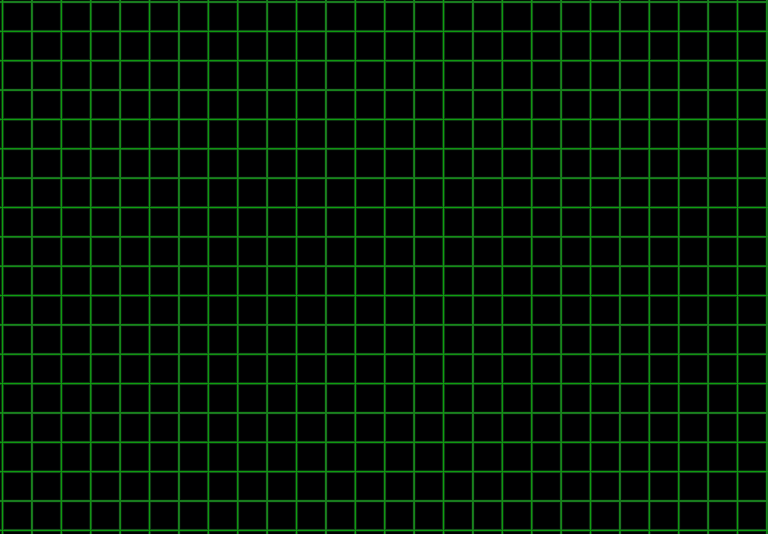
Write a WebGL 1 fragment shader that draws this pattern.

```glsl
precision highp float;
// Thin, softly glowing green square grid on black.

uniform vec2 u_resolution;

// Lengths are fractions of the canvas width.
#define CELL vec2(0.03828, 0.03822)
#define FIRST_LINE vec2(0.0033, 0.0026)
#define LINE_SIGMA 0.00084
#define LINE_PEAK 0.68
#define BACKGROUND vec3(0.0, 0.0, 0.005)
#define CORE_TINT vec3(0.09, 1.0, 0.09)
#define EDGE_TINT vec3(0.24, 1.0, 0.28)

// Distance to the nearest vertical (x) and horizontal (y) grid line.
vec2 gridDistance(vec2 p) {
    vec2 cell = (p - FIRST_LINE) / CELL;
    return abs(fract(cell + 0.5) - 0.5) * CELL;
}

void main() {
    // Rows are measured from the top edge.
    float pixel = 1.0 / u_resolution.x;
    vec2 p = vec2(gl_FragCoord.x, u_resolution.y - gl_FragCoord.y) * pixel;

    // Gaussian line, widened by the pixel footprint at constant energy.
    vec2 lineDistance = gridDistance(p);
    float nearest = min(lineDistance.x, lineDistance.y);
    float sigma = sqrt(LINE_SIGMA * LINE_SIGMA + pixel * pixel / 12.0);
    float profile = exp(-0.5 * nearest * nearest / (sigma * sigma));
    float glow = LINE_PEAK * LINE_SIGMA / sigma * profile;

    // Pure green at the core, greyer towards the edges.
    vec3 tint = mix(EDGE_TINT, CORE_TINT, smoothstep(0.68, 1.0, profile));
    gl_FragColor = vec4(BACKGROUND + tint * glow, 1.0);
}
```
